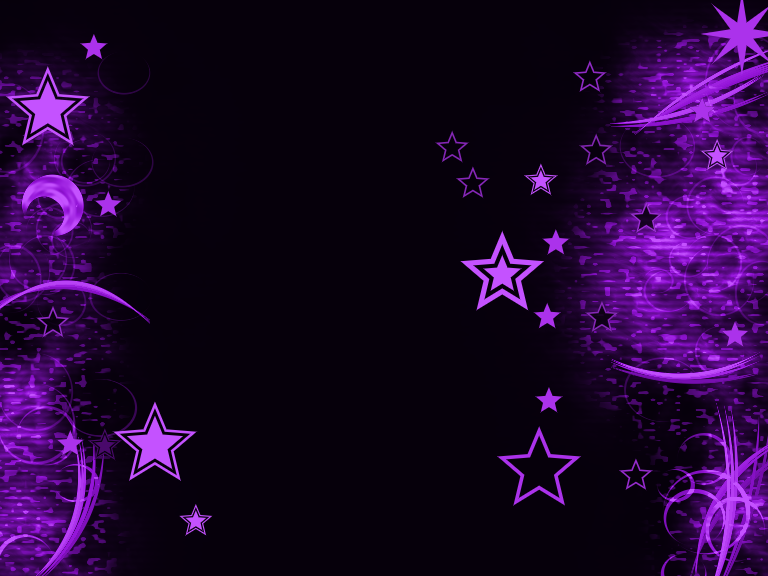
Reproduce this background procedurally as a WebGL 2 fragment shader.

```glsl
#version 300 es
precision highp float;
uniform vec2 u_resolution;
out vec4 outColor;

const float PI = 3.14159;
const float ASPECT = 1.3333;
const vec3 NIGHT = vec3(0.025, 0.0, 0.045);
const vec3 VIOLET = vec3(0.57, 0.07, 0.84);
const vec3 ORCHID = vec3(0.77, 0.32, 1.0);
const float HAZE_GAIN = 0.95;
const int CURLS = 44;
const int STRANDS = 6;
const float BIG_SIZE = 0.076;
const float SOLID_SIZE = 0.024;
const float SMALL_SIZE = 0.030;

// Haze patches: centre, radii
const vec4 GLOWS[10] = vec4[](
  vec4(0.04, 0.71, 0.13, 0.13), vec4(0.08, 0.63, 0.07, 0.07),
  vec4(0.0, 0.45, 0.12, 0.09), vec4(0.05, 0.28, 0.11, 0.15),
  vec4(0.06, 0.06, 0.10, 0.08), vec4(1.23, 0.84, 0.13, 0.08),
  vec4(1.27, 0.62, 0.16, 0.15), vec4(1.16, 0.49, 0.12, 0.15),
  vec4(1.28, 0.32, 0.13, 0.09), vec4(1.28, 0.08, 0.10, 0.13));

// Brush sweeps: centre, angle, half length; then bend, spread
const vec4 SWEEPS[7] = vec4[](
  vec4(1.23, 0.845, 0.45, 0.15), vec4(1.20, 0.80, 0.25, 0.14),
  vec4(1.19, 0.343, 0.0, 0.13), vec4(1.285, 0.12, 1.4, 0.17),
  vec4(1.25, 0.14, 1.0, 0.15), vec4(0.11, 0.505, 0.0, 0.15),
  vec4(0.14, 0.10, 1.2, 0.13));
const vec2 SWEEP_BEND[7] = vec2[](
  vec2(-0.6, 0.04), vec2(0.9, 0.03), vec2(1.6, 0.012), vec2(0.8, 0.05),
  vec2(-2.0, 0.05), vec2(-2.8, 0.014), vec2(2.0, 0.035));

// Large stars: centre, ring width, depth of the core
const vec4 BIG[4] = vec4[](
  vec4(0.083, 0.809, 0.0045, 0.0095), vec4(0.269, 0.227, 0.0045, 0.0095),
  vec4(0.872, 0.523, 0.009, 0.016), vec4(0.936, 0.184, 0.0062, 1.0));
const vec2 SOLID[8] = vec2[](
  vec2(0.163, 0.917), vec2(0.188, 0.644), vec2(0.122, 0.229), vec2(0.965, 0.578),
  vec2(0.950, 0.450), vec2(1.219, 0.807), vec2(1.276, 0.418), vec2(0.953, 0.304));
const vec2 HOLLOW[8] = vec2[](
  vec2(0.092, 0.439), vec2(1.024, 0.865), vec2(0.785, 0.743), vec2(0.821, 0.681),
  vec2(1.035, 0.738), vec2(1.045, 0.448), vec2(1.122, 0.620), vec2(1.104, 0.174));
const vec2 RINGED[4] = vec2[](
  vec2(0.340, 0.095), vec2(0.939, 0.686), vec2(1.245, 0.729), vec2(0.182, 0.226));

float hash(vec2 p) { return fract(sin(dot(p, vec2(127.1, 311.7))) * 43758.5453); }

float noise(vec2 p) {
  vec2 i = floor(p), f = fract(p);
  f = f * f * (3.0 - 2.0 * f);
  return mix(mix(hash(i), hash(i + vec2(1, 0)), f.x),
             mix(hash(i + vec2(0, 1)), hash(i + vec2(1, 1)), f.x), f.y);
}

float fbm(vec2 p) {
  float sum = 0.0, amp = 0.5;
  for (int i = 0; i < 5; i++, amp *= 0.5) {
    sum += amp * noise(p);
    p = mat2(1.6, 1.2, -1.2, 1.6) * p + 7.3;
  }
  return sum;
}

float cover(float d) { return clamp(0.5 - d * u_resolution.y, 0.0, 1.0); }

// Signed distance to the mitred edge of a star with n points
float star(vec2 p, float r, float n, float valley) {
  float s = PI / n, a = mod(atan(p.x, p.y) + s, 2.0 * s) - s;
  vec2 q = length(p) * vec2(cos(a), abs(sin(a))), tip = vec2(r, 0.0);
  vec2 edge = r * valley * vec2(cos(s), sin(s)) - tip;
  return dot(q - tip, normalize(vec2(edge.y, -edge.x)));
}

void paintStar(inout vec3 c, vec2 p, float r, float ring, float core, vec3 ink) {
  float d = star(p, r, 5.0, 0.45), body = cover(d);
  c = mix(c, NIGHT, 0.85 * body);
  c = mix(c, ink, max(body - cover(d + ring), cover(d + core)));
}

// Ring that swells towards one direction and thins out opposite
float curl(vec2 p, float r, float width, float facing) {
  float swell = 0.5 + 0.5 * cos(atan(p.y, p.x) - facing);
  return cover(abs(length(p) - r) - width * swell) * smoothstep(0.0, 0.35, swell);
}

// Bundle of tapered, bent strands
float sweep(vec2 p, vec4 s, vec2 bend) {
  float ink = 0.0, ca = cos(s.z), sa = sin(s.z);
  vec2 q = mat2(ca, -sa, sa, ca) * (p - s.xy);
  float t = q.x / s.w;
  for (int i = 0; i < STRANDS; i++) {
    float h = hash(s.xy + float(i)), k = bend.x * (0.7 + 0.6 * h);
    float d = q.y - k * q.x * q.x - bend.y * (h - 0.5) * (1.0 + t);
    d = abs(d) / sqrt(1.0 + 4.0 * k * k * q.x * q.x);
    ink = max(ink, cover(d - 0.0035 * (1.0 - t * t)) * step(abs(t), 1.0) * (0.55 + 0.5 * h));
  }
  return ink;
}

void main() {
  vec2 p = gl_FragCoord.xy / u_resolution * vec2(ASPECT, 1.0);

  // Fibrous haze on both sides
  float haze = 0.0;
  for (int i = 0; i < GLOWS.length(); i++) {
    vec2 d = (p - GLOWS[i].xy) / GLOWS[i].zw;
    haze += exp(-dot(d, d));
  }
  haze = min(haze, 1.2);
  float cloud = fbm(p * 7.0 + 2.0);
  vec2 warped = p + 0.12 * vec2(cloud, fbm(p * 5.0 + 9.0));
  float fibre = 1.0 - abs(2.0 * fbm(mat2(9.0, 14.0, -20.0, 24.0) * warped) - 1.0);
  float rows = 0.85 + 0.15 * sin(p.y * 520.0);
  float ink = HAZE_GAIN * haze * smoothstep(0.25, 0.68, cloud) * (0.2 + 0.75 * fibre * fibre) * rows;

  // Speckled scribbles at the fringes
  float specks = smoothstep(0.68, 0.82, noise(p * vec2(90.0, 170.0)));
  ink += 0.35 * specks * smoothstep(0.04, 0.3, haze);

  // Scattered curls, stronger near the bottom
  for (int i = 0; i < CURLS; i++) {
    vec2 id = vec2(float(i), 3.7);
    float h = hash(id), side = float(i % 2), y = 0.88 * hash(id + 5.1);
    float x = mix(0.27 * h * (0.6 + 0.4 * y), ASPECT - 0.23 * h, side);
    float low = 1.0 - smoothstep(0.12, 0.35, y);
    float r = mix(0.025, 0.075, hash(id + 9.4));
    vec2 q = (p - vec2(x, y)) * vec2(1.0, 0.8 + 0.5 * h);
    ink += curl(q, r, mix(0.0018, 0.004, low), 6.28 * hash(id + 2.6)) * mix(0.2, 0.65, low);
  }

  // Brush sweeps and the pale crescent
  for (int i = 0; i < SWEEPS.length(); i++) ink = max(ink, sweep(p, SWEEPS[i], SWEEP_BEND[i]));
  vec2 q = p - vec2(0.085, 0.635);
  float bristles = 0.65 + 0.6 * noise(vec2(length(q) * 180.0, atan(q.y, q.x) * 2.0));
  ink = max(ink, curl(q, 0.042, 0.022, 0.9) * bristles);

  vec3 color = mix(NIGHT, VIOLET, clamp(ink / 0.75, 0.0, 1.0));
  color = mix(color, ORCHID, smoothstep(0.7, 1.1, ink));

  // Stars by kind
  vec3 bright = mix(VIOLET, ORCHID, 0.5);
  for (int i = 0; i < 8; i++) {
    paintStar(color, p - SOLID[i], SOLID_SIZE, 1.0, 0.0, bright);
    paintStar(color, p - HOLLOW[i], SMALL_SIZE, 0.0028, 1.0, bright * (0.75 + 0.25 * hash(HOLLOW[i])));
  }
  for (int i = 0; i < 4; i++) {
    paintStar(color, p - RINGED[i], SMALL_SIZE, 0.002, 0.0042, i == 3 ? VIOLET * 0.5 : ORCHID);
    paintStar(color, p - BIG[i].xy, BIG_SIZE, BIG[i].z, BIG[i].w, i == 3 ? bright : ORCHID);
  }
  color = mix(color, bright, cover(star(p - vec2(1.288, 0.941), 0.072, 8.0, 0.3)));

  outColor = vec4(color, 1.0);
}
```
